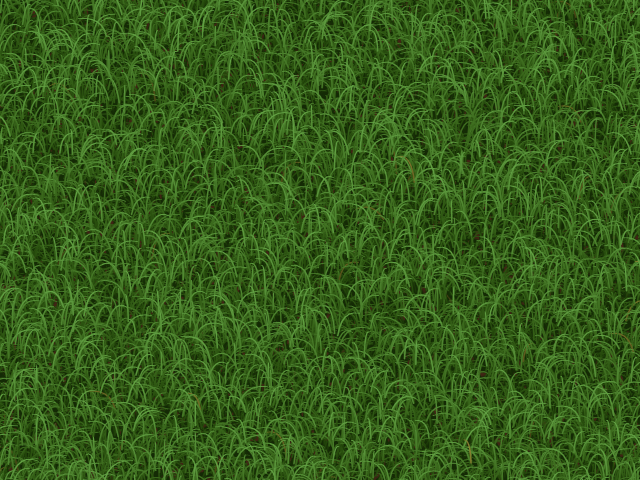
Reproduce this texture procedurally as a WebGL 2 fragment shader.

```glsl
#version 300 es
precision highp float;

uniform vec2 u_resolution;
out vec4 fragColor;

const int LAYERS = 64;
const float CELL = 0.066;        // grid step, in canvas heights
const float HALF_WIDTH = 0.025;  // blade half width, in cells
const int SEGMENTS = 6;

vec3 hash3(ivec3 cell) {
  uvec3 v = uvec3(cell + 4096) * 1664525u + 1013904223u;
  v.x += v.y * v.z; v.y += v.z * v.x; v.z += v.x * v.y;
  v ^= v >> 16u;
  v.x += v.y * v.z; v.y += v.z * v.x; v.z += v.x * v.y;
  return vec3(v >> 8u) / 16777216.0;
}

float valueNoise(vec2 p, int seed) {
  ivec2 i = ivec2(floor(p));
  vec2 f = fract(p);
  f = f * f * (3.0 - 2.0 * f);
  float a = hash3(ivec3(i, seed)).x;
  float b = hash3(ivec3(i + ivec2(1, 0), seed)).x;
  float c = hash3(ivec3(i + ivec2(0, 1), seed)).x;
  float d = hash3(ivec3(i + ivec2(1, 1), seed)).x;
  return mix(mix(a, b, f.x), mix(c, d, f.x), f.y);
}

// Maps light from 0 (deep shade) to 1 (sunlit tip) to a green
vec3 grassColor(float light) {
  vec3 color = mix(vec3(0.08, 0.17, 0.02), vec3(0.14, 0.28, 0.04), clamp(light / 0.1, 0.0, 1.0));
  color = mix(color, vec3(0.23, 0.41, 0.11), clamp((light - 0.1) / 0.4, 0.0, 1.0));
  return mix(color, vec3(0.37, 0.61, 0.25), clamp((light - 0.5) / 0.5, 0.0, 1.1));
}

vec2 bezier(vec2 bend, vec2 tip, float t) {
  return 2.0 * t * (1.0 - t) * bend + t * t * tip;
}

// Returns distance to the curved blade and the position along it
vec2 bladeDistance(vec2 p, vec2 bend, vec2 tip) {
  vec2 nearest = vec2(1e3, 0.0);
  vec2 start = vec2(0.0);
  for (int i = 1; i <= SEGMENTS; i++) {
    vec2 end = bezier(bend, tip, float(i) / float(SEGMENTS));
    vec2 along = end - start;
    float h = clamp(dot(p - start, along) / dot(along, along), 0.0, 1.0);
    float d = length(p - start - along * h);
    if (d < nearest.x) nearest = vec2(d, (float(i - 1) + h) / float(SEGMENTS));
    start = end;
  }
  return nearest;
}

// Returns light and coverage of the blade rooted in one cell
vec3 blade(vec2 p, ivec3 id, float pixel) {
  vec3 shape = hash3(id);
  vec3 look = hash3(id + ivec3(311, 173, 500));
  vec2 q = p - shape.xy;
  float lean = (shape.z * 2.0 - 1.0) * 0.94;
  float height = mix(0.5, 0.95, look.x);
  float margin = HALF_WIDTH + pixel;
  if (q.y < -margin || q.y > height + margin
      || q.x * sign(lean) < -margin || abs(q.x) > abs(lean) + margin) return vec3(0.0);

  vec2 bend = vec2(lean * mix(0.1, 0.4, look.y), height * 1.05);
  vec2 tip = vec2(lean, height * (1.0 - 0.5 * abs(lean) * look.y));
  vec2 hit = bladeDistance(q, bend, tip);
  float width = HALF_WIDTH * mix(1.0, 0.35, hit.y * hit.y);
  float cover = clamp((width - hit.x) / pixel + 0.5, 0.0, 1.0);
  float light = (hit.y - 0.55) * 0.35 + (look.z - 0.5) * 0.24;
  return vec3(light, cover, step(0.997, look.z));
}

void main() {
  vec2 uv = gl_FragCoord.xy / u_resolution.y;
  float pixel = 1.0 / (u_resolution.y * CELL);
  float patchLight = (valueNoise(uv * 9.0, 901) - 0.5) * 0.12;
  vec3 color = vec3(0.0);
  float open = 1.0;

  // Blades from front to back, stopping once the ground is hidden
  for (int layer = 0; layer < LAYERS; layer++) {
    vec2 p = uv / CELL + hash3(ivec3(layer, 7, 29)).xy * 19.0;
    ivec2 base = ivec2(floor(p));
    float depthLight = exp(-0.05 * float(layer));
    for (int y = -1; y <= 0; y++) {
      for (int x = -1; x <= 1; x++) {
        ivec2 cell = base + ivec2(x, y);
        vec3 b = blade(p - vec2(cell), ivec3(cell, layer), pixel);
        if (b.y <= 0.0) continue;
        vec3 green = grassColor(depthLight + b.x + patchLight);
        vec3 shade = mix(green, green.g * vec3(0.95, 0.72, 0.25), b.z * 0.7);
        color += open * b.y * shade;
        open *= 1.0 - b.y;
      }
    }
    if (open < 0.02) break;
  }

  // Dark soil with a few reddish crumbs
  float crumbs = smoothstep(0.6, 0.85, valueNoise(uv * 95.0, 902));
  vec3 soil = mix(vec3(0.08, 0.16, 0.02), vec3(0.25, 0.14, 0.08), crumbs);
  fragColor = vec4(color + open * soil, 1.0);
}
```
